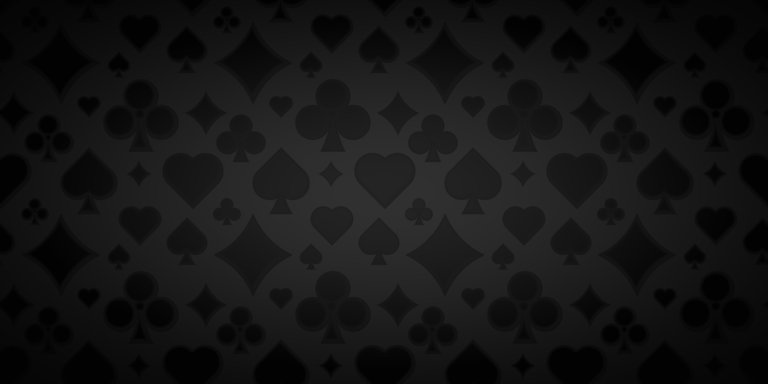
This pattern is drawn by a Shadertoy shader. Its source:

```glsl
const vec2 REPEATS = vec2(4.0, 2.0);
const float CENTER_GRAY = 0.19;
const float CORNER_GRAY = 0.018;
const float VIGNETTE_REACH = 1.5;
const float RIM_SHADE = 0.7;
const float FACE_GAIN = 1.15;
const float FACE_DROP = 0.077;
const float EDGE_DARKEN = 0.12;
const float EDGE_WIDTH = 0.006;
const float FACE_SOFTNESS = 0.005;
const vec2 FACE_SHIFT = vec2(-0.03, 0.03);

// Tile position and half width: three diamonds, hearts, spades, clubs
const int SUIT_SIZES = 3;
const int MOTIF_COUNT = 12;
const vec3 MOTIFS[MOTIF_COUNT] = vec3[MOTIF_COUNT](
    vec3(0.318, 0.672, 0.198), vec3(0.073, 0.411, 0.105), vec3(0.724, 0.094, 0.062),
    vec3(0.005, 0.057, 0.156), vec3(0.729, 0.823, 0.109), vec3(0.464, 0.443, 0.060),
    vec3(0.464, 0.060, 0.146), vec3(0.974, 0.745, 0.104), vec3(0.620, 0.664, 0.057),
    vec3(0.734, 0.400, 0.198), vec3(0.255, 0.281, 0.130), vec3(0.182, 0.898, 0.073));

float diamond(vec2 p) {
    p = abs(p) * vec2(1.0, 0.95);
    float arc = length(vec2(0.8, 1.8)) - length(p - 1.8);
    return max(arc, (p.x + p.y - 1.0) * 0.707) - 0.02;
}

float heart(vec2 p) {
    const float HALF_WIDTH = 0.604;
    p = vec2(abs(p.x), p.y) * HALF_WIDTH + vec2(0.0, 0.55);
    float lobe = length(p - vec2(0.25, 0.75)) - 0.3536;
    float cleft = length(p - vec2(0.0, 1.0));
    float side = length(p - 0.5 * max(p.x + p.y, 0.0));
    float body = min(cleft, side) * sign(p.x - p.y);
    return (p.x + p.y > 1.0 ? lobe : body) / HALF_WIDTH - 0.02;
}

// Flared foot shared by spades and clubs
float stem(vec2 p, float top, float bottom, float flare) {
    float t = clamp((top - p.y) / (top - bottom), 0.0, 1.0);
    float side = (abs(p.x) - 0.08 - flare * t * t) * 0.8;
    return max(side, max(p.y - top, bottom - p.y));
}

float spade(vec2 p) {
    float body = heart(vec2(p.x, 0.24 - p.y));
    return min(body, stem(p, -0.2, -1.2, 0.34));
}

float club(vec2 p) {
    vec2 m = vec2(abs(p.x), p.y);
    float leaves = min(length(m - vec2(0.0, 0.49)), length(m - vec2(0.53, -0.19))) - 0.46;
    float core = length(p) - 0.2;
    return min(min(leaves, core), stem(p, 0.0, -0.96, 0.25));
}

float suit(vec2 p, int kind) {
    if (kind == 0) return diamond(p);
    if (kind == 1) return heart(p);
    if (kind == 2) return spade(p);
    return club(p);
}

void mainImage(out vec4 fragColor, in vec2 fragCoord) {
    vec2 uv = fragCoord / iResolution.xy;
    vec2 tile = uv * REPEATS;
    float pixel = REPEATS.y / iResolution.y;

    // Nearest outline and inset face, wrapped around the tile
    float outline = 1.0;
    float face = 1.0;
    for (int i = 0; i < MOTIF_COUNT; i++) {
        vec3 motif = MOTIFS[i];
        int kind = i / SUIT_SIZES;
        vec2 p = (fract(tile - motif.xy + 0.5) - 0.5) / motif.z;
        float rim = 0.004 + 0.08 * motif.z;
        outline = min(outline, suit(p, kind) * motif.z);
        face = min(face, suit(p - FACE_SHIFT, kind) * motif.z + rim);
    }

    // Elliptical falloff, symmetric so opposite edges agree
    float radius = length(uv * 2.0 - 1.0);
    float ground = mix(CENTER_GRAY, CORNER_GRAY, smoothstep(0.0, VIGNETTE_REACH, radius));

    // Recessed rim with a fine dark edge, then the sunken face
    float edge = 1.0 - smoothstep(0.0, EDGE_WIDTH + pixel, abs(outline));
    float rimGray = ground * RIM_SHADE * (1.0 - EDGE_DARKEN * edge);
    float faceGray = max(ground * FACE_GAIN - FACE_DROP, 0.006);
    float inside = 1.0 - smoothstep(-pixel, pixel, outline);
    float sunken = 1.0 - smoothstep(-pixel - FACE_SOFTNESS, pixel + FACE_SOFTNESS, face);
    float gray = mix(ground, mix(rimGray, faceGray, sunken), inside);

    fragColor = vec4(vec3(gray), 1.0);
}
```
